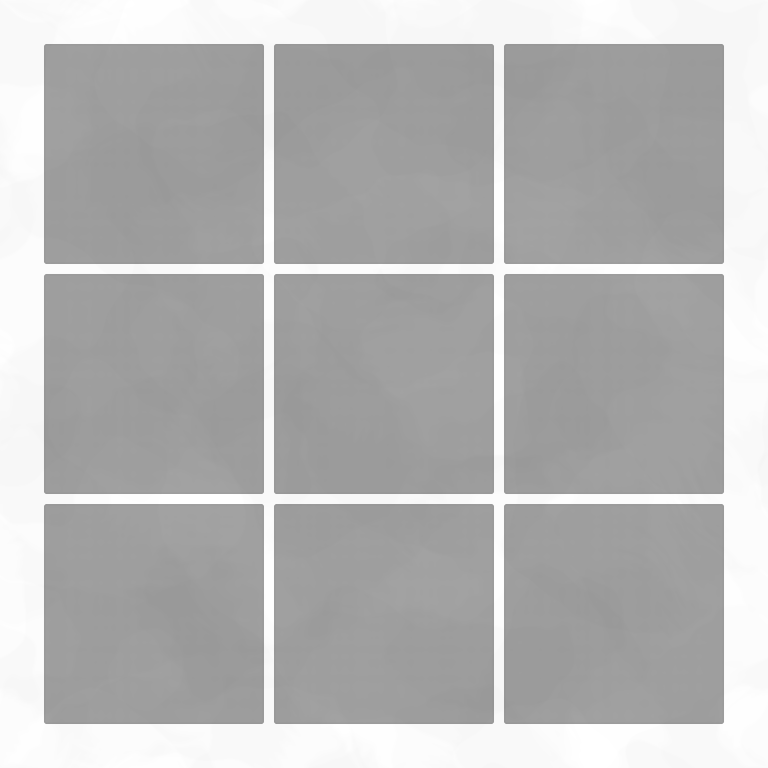
This pattern is drawn by a Shadertoy shader. Its source:

```glsl
// Three by three grey square tiles with slightly rounded corners on white.
// A rounded-box distance cuts the tiles; layers of warped, wrapping gradient
// noise lay a faint brushed wash over tiles and ground alike.

const float TILES = 3.0;
const float PITCH = 0.2995;
const float HALF_TILE = 0.1432;
const float CORNER = 0.0035;
const float RIM_WIDTH = 0.0018;
const int WASH_LAYERS = 5;

const vec3 GROUND = vec3(0.982);
const vec3 TILE = vec3(0.617);

// Integer hash giving a unit gradient direction
vec2 gradientAt(vec2 cell, vec2 period, float seed) {
    uvec2 c = uvec2(mod(cell, period));
    uint h = c.x * 1597334677u ^ c.y * 3812015801u ^ uint(seed) * 2798796415u;
    h = (h ^ (h >> 15)) * 2246822519u;
    h = (h ^ (h >> 13)) * 3266489917u;
    h ^= h >> 16;
    float angle = float(h & 65535u) / 65536.0 * 6.28318;
    return vec2(cos(angle), sin(angle));
}

// Gradient noise that wraps after a whole number of cells
float wrapNoise(vec2 p, vec2 period, float seed) {
    vec2 i = floor(p);
    vec2 f = p - i;
    vec2 u = f * f * f * (f * (f * 6.0 - 15.0) + 10.0);
    vec2 e = vec2(1.0, 0.0);
    float a = dot(gradientAt(i, period, seed), f);
    float b = dot(gradientAt(i + e.xy, period, seed), f - e.xy);
    float c = dot(gradientAt(i + e.yx, period, seed), f - e.yx);
    float d = dot(gradientAt(i + e.xx, period, seed), f - e.xx);
    return mix(mix(a, b, u.x), mix(c, d, u.x), u.y);
}

float noiseAt(vec2 uv, float cells, float seed) {
    return wrapNoise(uv * cells, vec2(cells), seed);
}

// Fine streaks along a diagonal; whole-number shear keeps them wrapping
float bristles(vec2 uv, float slant, float seed) {
    vec2 period = vec2(9.0, 64.0);
    vec2 p = vec2(uv.x + slant * uv.y, uv.y - slant * uv.x) * period;
    return wrapNoise(p, period, seed);
}

// Overlapping translucent dabs with frayed borders, about -1 to 1
float brushedWash(vec2 uv) {
    float tone = 0.0;
    for (int i = 0; i < WASH_LAYERS; i++) {
        float seed = float(i) * 7.0 + 3.0;
        float slant = mod(float(i), 3.0) - 1.0;
        vec2 warp = vec2(noiseAt(uv, 9.0, seed + 1.0), noiseAt(uv, 9.0, seed + 2.0));
        vec2 q = uv + 0.045 * warp;
        float cells = 4.0 + mod(float(i), 3.0);
        float fray = smoothstep(-0.1, 0.35, noiseAt(uv, 5.0, seed + 3.0));
        float dab = noiseAt(q, cells, seed) + 0.06 * noiseAt(uv, 28.0, seed + 4.0);
        dab += 0.16 * fray * bristles(q, slant, seed + 5.0);
        float softness = mix(0.012, 0.07, fray);
        tone += smoothstep(-softness, softness, dab) * 2.0 - 1.0;
    }
    return tone / 3.0;
}

// Faint horizontal and vertical threads
float weave(vec2 uv) {
    float cells = 96.0;
    float across = wrapNoise(vec2(uv.x * cells, 0.5), vec2(cells), 61.0);
    float down = wrapNoise(vec2(uv.y * cells, 0.5), vec2(cells), 62.0);
    return across + down;
}

float roundedBox(vec2 p, float halfSize, float radius) {
    vec2 d = abs(p) - halfSize + radius;
    return length(max(d, 0.0)) + min(max(d.x, d.y), 0.0) - radius;
}

// Distance to the nearest tile of the centred grid
float tileGrid(vec2 uv) {
    vec2 p = uv - 0.5;
    float last = (TILES - 1.0) * 0.5;
    vec2 index = clamp(floor(p / PITCH + 0.5), -last, last);
    return roundedBox(p - index * PITCH, HALF_TILE, CORNER);
}

void mainImage(out vec4 fragColor, in vec2 fragCoord) {
    vec2 uv = fragCoord / iResolution.xy;
    float pixel = 1.0 / min(iResolution.x, iResolution.y);

    float wash = brushedWash(uv);
    float dist = tileGrid(uv);
    float tileMask = smoothstep(0.6 * pixel, -0.6 * pixel, dist);
    float rim = smoothstep(-RIM_WIDTH - pixel, -RIM_WIDTH + pixel, dist);

    // Ground and tiles share the wash, so dabs run on beneath the tiles
    vec3 ground = GROUND + 0.013 * wash;
    vec3 tile = TILE + 0.010 * wash + 0.003 * weave(uv) - 0.025 * rim;

    fragColor = vec4(clamp(mix(ground, tile, tileMask), 0.0, 1.0), 1.0);
}
```
